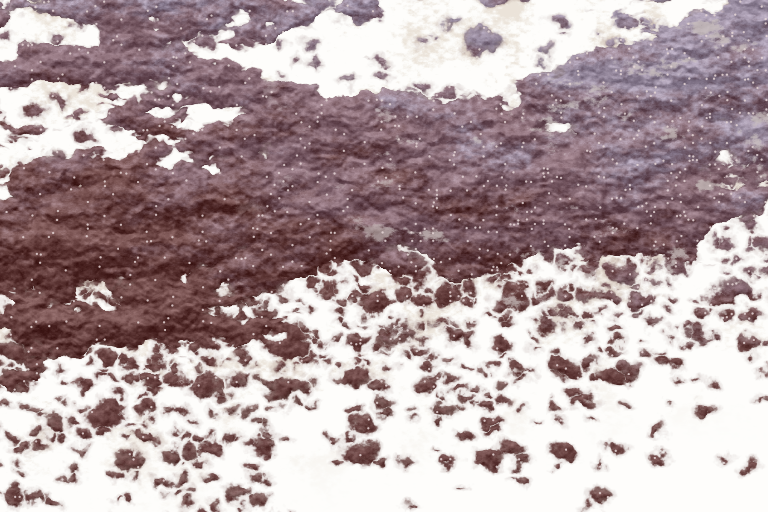
A WebGL 2 fragment shader for this texture:

```glsl
#version 300 es
precision highp float;
// Dark maroon film spreading in a ragged diagonal band over pale ground, with scattered clots.
uniform vec2 u_resolution;
out vec4 fragColor;

float hash(vec2 p) {
  return fract(sin(dot(p, vec2(127.1, 311.7))) * 43758.5453);
}

float noise(vec2 p) {
  vec2 i = floor(p), f = fract(p);
  f = f * f * (3.0 - 2.0 * f);
  return mix(mix(hash(i), hash(i + vec2(1, 0)), f.x),
             mix(hash(i + vec2(0, 1)), hash(i + vec2(1, 1)), f.x), f.y);
}

float fbm(vec2 p) {
  float sum = 0.0, amp = 0.52;
  for (int i = 0; i < 4; i++) {
    sum += amp * noise(p);
    p = p * 2.07 + vec2(17.3, 9.1);
    amp *= 0.5;
  }
  return sum;
}

// Signed height above the centre line of the band
float bandOffset(vec2 p) {
  return p.y - 0.48 - 0.19 * p.x;
}

// Broad film: a rising band, breaking into flat streaks above it
float film(vec2 p) {
  float off = bandOffset(p);
  float band = 0.165 + 0.04 * p.x - abs(off);
  band = min(max(band, off > 0.0 ? -0.025 : -0.25), 0.14);
  float broad = fbm(p * vec2(3.6, 9.5) + 4.7) - 0.5;
  float ragged = fbm(p * vec2(17.0, 27.0) + 31.0) - 0.5;
  return band + 0.5 * broad + 0.24 * ragged;
}

// Loose clots in three sizes, thinning out away from the band
float clots(vec2 p) {
  float best = -0.1;
  for (int layer = 0; layer < 3; layer++) {
    float size = 0.075 * pow(0.6, float(layer));
    vec2 cell = floor(p / size);
    for (int k = 0; k < 9; k++) {
      vec2 id = cell + vec2(k % 3 - 1, k / 3 - 1);
      vec2 seed = id + float(layer) * 57.0;
      vec2 centre = (id + 0.2 + 0.6 * vec2(hash(seed), hash(seed + 13.7))) * size;
      float off = bandOffset(centre);
      float density = off > 0.0 ? 0.12 : 0.62 * smoothstep(-0.7, -0.16, off);
      if (hash(seed + 41.3) < density) {
        float radius = size * mix(0.12, 0.4, hash(seed + 5.9));
        best = max(best, radius - length((p - centre) * vec2(0.8, 1.15)));
      }
    }
  }
  return best;
}

float coverage(vec2 p) {
  vec2 warp = vec2(fbm(p * 38.0), fbm(p * 38.0 + 71.0)) - 0.5;
  return max(film(p + 0.02 * warp), 1.6 * clots(p + 0.045 * warp));
}

void main() {
  vec2 p = gl_FragCoord.xy / u_resolution.y;
  float depth = coverage(p);
  float slope = depth - coverage(p + vec2(-0.002, 0.006));
  float grain = fbm(p * vec2(95.0, 130.0)) - 0.5;
  float mottle = fbm(p * vec2(9.0, 20.0) + 80.0) - 0.5;

  // Pale ground with faint warm stains below the band
  float stain = smoothstep(0.5, 0.8, fbm(p * 11.0 + 23.0) + 0.5 * grain);
  stain *= smoothstep(-0.65, -0.2, bandOffset(p));
  vec3 ground = mix(vec3(0.995, 0.993, 0.985), vec3(0.87, 0.82, 0.76), 0.6 * stain);
  ground -= 0.12 * smoothstep(-0.018, 0.0, depth) * vec3(0.8, 1.0, 1.0);

  // Film colour shifts from red-brown to a violet sky sheen
  float sheen = p.y + 0.22 * p.x + 0.5 * mottle + 0.25 * grain;
  vec3 dark = mix(vec3(0.41, 0.26, 0.255), vec3(0.50, 0.385, 0.425), smoothstep(0.52, 0.88, sheen));
  dark = mix(dark, vec3(0.59, 0.54, 0.62), smoothstep(0.88, 1.2, sheen));
  float rim = 1.0 - smoothstep(0.0, 0.03, depth);
  dark = mix(dark, vec3(0.50, 0.42, 0.40), 0.45 * rim * smoothstep(-0.1, 0.2, grain + mottle));
  dark += clamp(slope * 5.0, -0.11, 0.11) + 0.24 * grain;

  // Dry grey smears
  float smear = smoothstep(0.62, 0.76, fbm(p * vec2(13.0, 22.0) + 140.0) + 0.3 * grain);
  dark = mix(dark, vec3(0.78, 0.74, 0.73), 0.75 * smear * smoothstep(0.3, 0.9, p.x));

  // Small bright glints, denser to the right
  vec2 glintCell = floor(p * 120.0);
  vec2 glintCentre = 0.3 + 0.4 * vec2(hash(glintCell + 3.1), hash(glintCell + 8.4));
  float glint = 1.0 - smoothstep(0.1, 0.42, length(fract(p * 120.0) - glintCentre));
  glint *= step(hash(glintCell + 19.0), 0.03 + 0.07 * smoothstep(0.4, 1.2, p.x));
  dark = mix(dark, vec3(0.90, 0.84, 0.84), 0.85 * glint);

  float edge = 0.004 + 0.7 / u_resolution.y;
  fragColor = vec4(mix(ground, dark, smoothstep(-edge, edge, depth)), 1.0);
}
```
